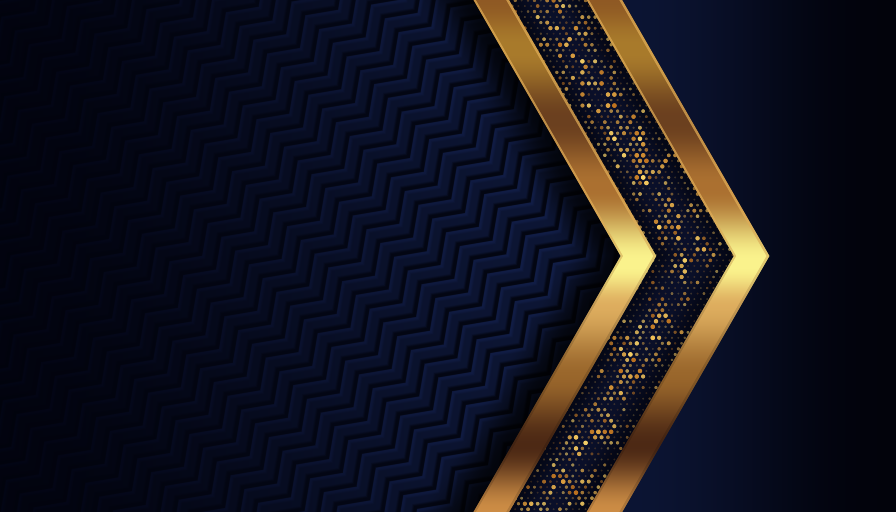
This background is drawn by a WebGL 2 fragment shader. Its source:

```glsl
#version 300 es
precision highp float;
// Golden double chevron with glitter over embossed navy zigzag stairs
uniform vec2 u_resolution;
out vec4 outColor;

float hash(vec2 p) {
    return fract(sin(dot(p, vec2(127.1, 311.7))) * 43758.5453);
}

float noise(vec2 p) {
    vec2 i = floor(p), f = fract(p);
    f = f * f * (3.0 - 2.0 * f);
    return mix(mix(hash(i), hash(i + vec2(1, 0)), f.x),
               mix(hash(i + vec2(0, 1)), hash(i + vec2(1, 1)), f.x), f.y);
}

// Metallic gradient running up the canvas
vec3 gold(float y) {
    vec3 c = mix(vec3(0.80, 0.55, 0.27), vec3(0.30, 0.16, 0.08), smoothstep(0.0, 0.13, y));
    c = mix(c, vec3(0.60, 0.40, 0.17), smoothstep(0.13, 0.27, y));
    c = mix(c, vec3(0.87, 0.68, 0.37), smoothstep(0.26, 0.41, y));
    c = mix(c, vec3(0.98, 0.95, 0.55), smoothstep(0.40, 0.48, y));
    c = mix(c, vec3(0.67, 0.44, 0.19), smoothstep(0.49, 0.63, y));
    c = mix(c, vec3(0.42, 0.25, 0.12), smoothstep(0.64, 0.76, y));
    c = mix(c, vec3(0.66, 0.48, 0.17), smoothstep(0.77, 0.90, y));
    return mix(c, vec3(0.56, 0.35, 0.14), smoothstep(0.91, 1.0, y));
}

// Embossed stairs: a zigzag repeated across the diagonal
vec3 stairs(vec2 p, float px) {
    vec2 d = vec2(p.x + p.y, p.y - p.x) * 0.7071;
    float zigzag = abs(fract(d.x / 0.1055) - 0.5) * 0.075;
    float t = fract((d.y + zigzag) / 0.038);
    float aa = px / 0.038;
    float groove = 1.0 - smoothstep(0.12, 0.30 + aa, t) + smoothstep(0.97 - aa, 1.0, t);
    float rim = smoothstep(0.65, 0.88, t) * (1.0 - smoothstep(0.9, 1.0, t));
    float light = smoothstep(0.0, 1.15, p.x);
    vec3 face = mix(vec3(0.008, 0.015, 0.065), vec3(0.055, 0.095, 0.23), light);
    face *= 0.9 + 0.3 * rim;
    return mix(face, vec3(0.004, 0.01, 0.045), min(groove, 1.0) * (0.45 + 0.4 * light));
}

// Hexagonal grid of glitter dots in random sizes and tints
vec3 glitter(vec2 p, float s, float px) {
    vec2 g = p / vec2(0.0125, 0.0108);
    float row = floor(g.y);
    g.x += 0.5 * mod(row, 2.0);
    vec2 id = vec2(floor(g.x), row);
    float r = hash(id);
    float patches = noise(id * 0.22);
    float center = 1.0 - smoothstep(0.01, 0.08, abs(s - 1.355));
    float power = smoothstep(0.45, 1.15, r * 0.7 + patches * 0.3 + center * 0.25);
    float radius = 0.0018 + 0.0028 * power;
    float dist = length((fract(g) - 0.5) * vec2(0.0125, 0.0108));
    float dotMask = 1.0 - smoothstep(radius - 0.5 * px, radius + 0.5 * px, dist);
    vec3 tint = mix(vec3(0.75, 0.45, 0.12), vec3(1.0, 0.85, 0.42), hash(id + 7.3));
    vec3 base = mix(vec3(0.015, 0.025, 0.08), vec3(0.04, 0.06, 0.16), center);
    return mix(base, tint, dotMask * (0.22 + 0.78 * power));
}

// Antialiased band between two chevron offsets
float band(float s, float a, float b, float aa) {
    return smoothstep(a - aa, a + aa, s) * (1.0 - smoothstep(b - aa, b + aa, s));
}

void main() {
    vec2 p = gl_FragCoord.xy / u_resolution.y;
    float px = 1.0 / u_resolution.y;
    float aa = 0.6 * px;
    // Constant along each arrow-shaped edge
    float s = p.x + 0.575 * abs(p.y - 0.5);

    // Left panel, shaded beside the first gold band
    vec3 color = stairs(p, px);
    color *= mix(1.0, 0.25, smoothstep(1.10, 1.21, s));

    // Glitter channel
    color = mix(color, glitter(p, s, px), smoothstep(1.25 - aa, 1.25 + aa, s));

    // Right panel fading to near black
    vec3 right = mix(vec3(0.045, 0.08, 0.20), vec3(0.006, 0.01, 0.045),
                     smoothstep(1.22, 1.72, p.x));
    color = mix(color, right, smoothstep(1.47 - aa, 1.47 + aa, s));

    // Two gold bands with bright bevels
    for (int i = 0; i < 2; i++) {
        float a = 1.212 + 0.221 * float(i);
        float b = a + 0.070;
        vec3 metal = gold(p.y);
        float bevel = band(s, a, a + 0.005, aa) + band(s, b - 0.006, b, aa);
        float upper = smoothstep(0.35, 0.6, p.y);
        metal = mix(metal, mix(metal * 0.8, vec3(0.88, 0.68, 0.34), upper), 0.7 * bevel);
        color = mix(color, metal, band(s, a, b, aa));
    }
    outColor = vec4(color, 1.0);
}
```
